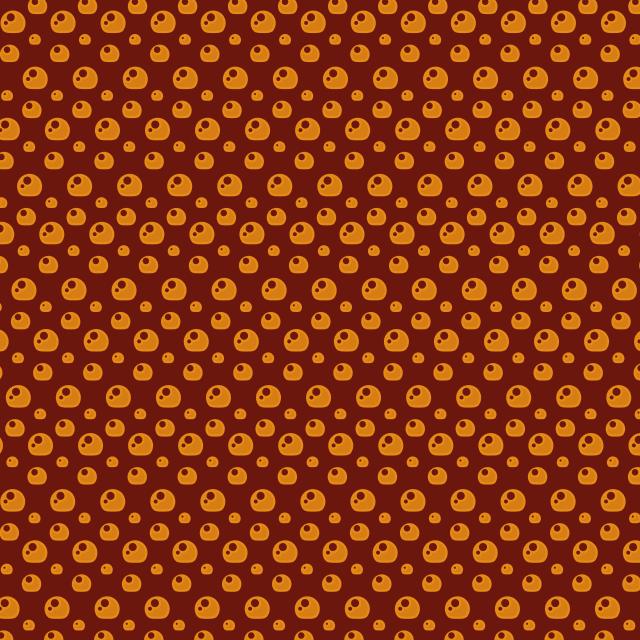
This pattern is drawn by a Shadertoy shader. Its source:

```glsl
// Lengths are in column pitches, with y running downwards.
const float COLUMNS = 12.79;               // repeats across the canvas
const float ROW_PITCH = 1.0554;            // mean spacing of the bubble rows
const vec2 FIRST_BUBBLE = vec2(0.26, 0.436);
const float ROW_SHIFT = 0.4437;            // sideways step per row
const float ODD_ROW_DROP = 0.065;
const float LATE_ROW_DROP = 0.032;         // last two rows of every four

// Bubble kinds: offset in the row, radius
const vec3 LARGE = vec3(0.0, 0.0, 0.25);
const vec3 MEDIUM = vec3(-0.067, 0.63, 0.194);
const vec3 SMALL = vec3(0.437, 0.35, 0.119);

// Holes: centre and radius relative to the bubble radius
const vec3 LARGE_HOLE = vec3(-0.18, -0.36, 0.32);
const vec3 LARGE_GLINT = vec3(-0.57, 0.09, 0.155);
const vec3 MEDIUM_HOLE = vec3(-0.27, -0.37, 0.33);
const vec3 SMALL_HOLE = vec3(-0.37, -0.22, 0.17);

const float DOME_SINK = 0.1;               // circle centre below the middle
const float DOME_FLOOR = 0.9;              // height of the flat base
const float CORNER_BLEND = 0.22;
const float RIM_WIDTH = 0.035;
const float RIM_SOFTNESS = 0.02;

const vec3 BACKGROUND = vec3(0.42, 0.09, 0.05);
const vec3 BODY = vec3(0.84, 0.49, 0.08);
const vec3 RIM = vec3(0.89, 0.54, 0.09);

float smoothMax(float a, float b, float k) {
    float h = max(k - abs(a - b), 0.0) / k;
    return max(a, b) + 0.25 * h * h * k;
}

float circle(vec2 p, vec3 c) {
    return length(p - c.xy) - c.z;
}

// Round top, flattened base, one hole cut out
float bubble(vec2 p, float radius, vec3 hole) {
    p /= radius;
    float dome = smoothMax(circle(p, vec3(0.0, DOME_SINK, 1.0)), p.y - DOME_FLOOR, CORNER_BLEND);
    return radius * max(dome, -circle(p, hole));
}

// Position relative to the nearest bubble along a row
vec2 repeatAcross(vec2 p, vec2 offset) {
    p -= offset;
    return vec2(fract(p.x + 0.5) - 0.5, p.y);
}

float rowDistance(vec2 p) {
    vec2 q = repeatAcross(p, LARGE.xy);
    float d = bubble(q, LARGE.z, LARGE_HOLE);
    d = max(d, -LARGE.z * circle(q / LARGE.z, LARGE_GLINT));
    d = min(d, bubble(repeatAcross(p, MEDIUM.xy), MEDIUM.z, MEDIUM_HOLE));
    return min(d, bubble(repeatAcross(p, SMALL.xy), SMALL.z, SMALL_HOLE));
}

vec2 rowOrigin(float row) {
    float drop = ODD_ROW_DROP * mod(row, 2.0) + LATE_ROW_DROP * step(2.0, mod(row, 4.0));
    return FIRST_BUBBLE + vec2(row * ROW_SHIFT, row * ROW_PITCH + drop);
}

void mainImage(out vec4 fragColor, in vec2 fragCoord) {
    float pixel = COLUMNS / iResolution.y;
    vec2 p = vec2(fragCoord.x, iResolution.y - fragCoord.y) * pixel;

    // Nearest rows
    float row = floor((p.y - FIRST_BUBBLE.y) / ROW_PITCH);
    float d = 1e3;
    for (int i = -1; i <= 1; i++) {
        d = min(d, rowDistance(p - rowOrigin(row + float(i))));
    }

    // Slightly brighter rim, smoothed outline
    vec3 fill = mix(BODY, RIM, smoothstep(-RIM_WIDTH - RIM_SOFTNESS, -RIM_WIDTH, d));
    float coverage = clamp(0.5 - d / pixel, 0.0, 1.0);
    fragColor = vec4(mix(BACKGROUND, fill, coverage), 1.0);
}
```
